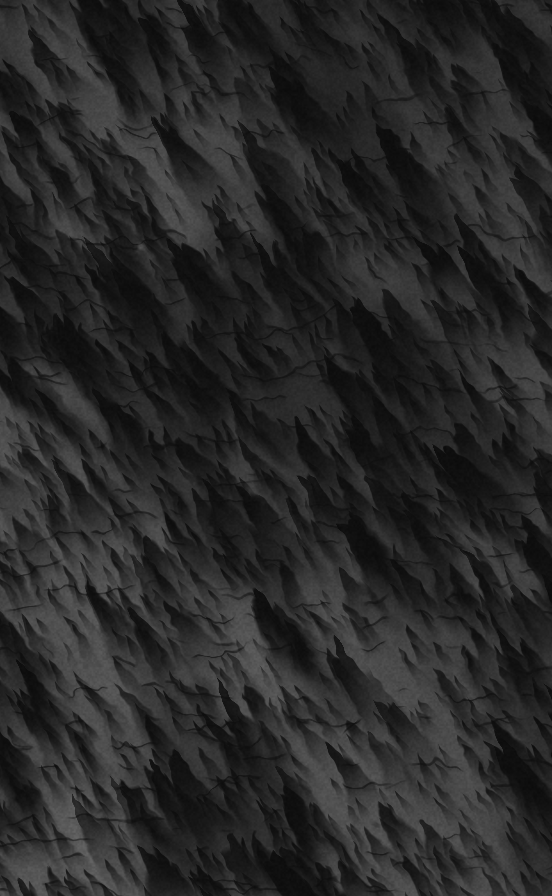
Give the GLSL for this texture, as a Shadertoy shader.

```glsl
// Dark wind-blown streaks on dusty grey ground: each has a sharp, toothed tip
// at the upper left and fades out downwind. Jittered grids of plumes in several
// sizes lie over soft dark bands, with short wavy ledges, pale pits and grain.

const vec2 WIND = vec2(0.552, -0.834);   // downwind direction
const float SHADOW = 0.054;              // darkest grey
const float GROUND = 0.283;              // mean grey of bare ground

float hash(vec2 p) {
    vec3 q = fract(p.xyx * 0.1031);
    q += dot(q, q.yzx + 33.33);
    return fract((q.x + q.y) * q.z);
}

float noise(vec2 p) {
    vec2 i = floor(p), f = fract(p);
    f = f * f * (3.0 - 2.0 * f);
    return mix(mix(hash(i), hash(i + vec2(1, 0)), f.x),
               mix(hash(i + vec2(0, 1)), hash(i + vec2(1, 1)), f.x), f.y);
}

float fbm(vec2 p) {
    float sum = 0.0, amp = 0.53;
    for (int i = 0; i < 4; i++) {
        sum += amp * noise(p);
        p = p * 2.03 + 17.3;
        amp *= 0.5;
    }
    return sum;
}

// Random triangular teeth along a line
float teeth(float x, float seed) {
    float peak = 1.0 - abs(2.0 * fract(x) - 1.0);
    return peak * hash(vec2(floor(x), seed));
}

// One plume: v is across the wind, u downwind from the tip, in cell units
float plume(float v, float u, float tooth, float edge) {
    float inside = u - 3.2 * pow(abs(v), 1.35) + tooth;
    float tail = max(u, 0.0);
    float fade = min(1.45 * exp(-1.4 * tail), 1.0) * (1.0 - smoothstep(0.8, 2.0, tail));
    return smoothstep(0.0, edge + 0.42 * tail, inside) * fade;
}

// Light left after a layer of plumes; w is (across, downwind)
float plumeLayer(vec2 w, vec2 cell, float density, float strength, float seed) {
    vec2 g = w / cell, home = floor(g);
    float toothSize = 0.32 * smoothstep(0.02, 0.12, cell.x);
    float light = 1.0;
    for (int j = -2; j <= 0; j++) {
        for (int i = -1; i <= 1; i++) {
            vec2 id = home + vec2(i, j);
            vec2 key = id + seed;
            if (hash(key + 5.7) > density) continue;
            vec2 tip = id + vec2(0.2 + 0.6 * hash(key), 0.35 + 0.65 * hash(key + 41.3));
            vec2 d = g - tip;
            float tooth = toothSize * teeth(w.x * 40.0 + seed, id.y + seed);
            float dark = plume(d.x, d.y, tooth, 0.005 / cell.y);
            light *= 1.0 - strength * (0.65 + 0.35 * hash(key + 77.1)) * dark;
        }
    }
    return light;
}

// Short, wavy ledges with a soft shade on their lower side
float ledges(vec2 p, float rows, float seed) {
    float y = (p.y + 0.03 * p.x) * rows + 2.2 * fbm(p * vec2(8.0, 5.0) + seed);
    float row = floor(y);
    float d = (fract(y) - 0.3 - 0.4 * hash(vec2(row, seed))) / rows;
    float broken = smoothstep(0.6, 0.8, noise(vec2(p.x * 22.0, row * 3.7 + seed)));
    float line = 1.0 - smoothstep(0.0006, 0.0036, abs(d));
    float shade = d < 0.0 ? 0.5 * exp(d / 0.008) : 0.0;
    return broken * max(line, shade);
}

// Sparse pale pits with a mottled floor
float pits(vec2 p) {
    vec2 g = p / 0.45, id = floor(g);
    vec2 centre = 0.25 + 0.5 * vec2(hash(id + 3.1), hash(id + 8.6));
    float radius = 0.03 + 0.05 * hash(id + 12.4);
    float spot = 1.0 - smoothstep(0.3 * radius, radius, length(fract(g) - centre));
    return step(0.65, hash(id + 20.9)) * spot * noise(p * 150.0);
}

void mainImage(out vec4 fragColor, in vec2 fragCoord) {
    vec2 p = fragCoord / iResolution.x;

    // Wind-aligned frame, warped a little so no two streaks agree
    vec2 warp = vec2(noise(p * 15.0), noise(p * 15.0 + 31.0)) - 0.5;
    vec2 rough = vec2(noise(p * 75.0 + 9.0), noise(p * 75.0 + 53.0)) - 0.5;
    vec2 q = p + 0.018 * warp + 0.006 * rough;
    vec2 w = vec2(dot(q, vec2(-WIND.y, WIND.x)), dot(q, WIND));

    // Bare ground, paler to the lower left, and soft dark bands along the wind
    float ground = GROUND + 0.14 * (fbm(w * vec2(6.0, 2.4) + 4.0) - 0.5);
    ground -= 0.07 * (p.x - 0.5) + 0.06 * (p.y - 0.8);
    float band = smoothstep(0.36, 0.66, fbm(w * vec2(8.5, 3.2) + 23.0));

    // Plumes from large to small, darker within the bands
    float depth = 0.76 + 0.24 * band;
    float light = 1.0 - 0.45 * band;
    light *= plumeLayer(w, vec2(0.12, 0.16), 0.6, depth, 11.0);
    light *= plumeLayer(w + 0.37, vec2(0.088, 0.125), 0.5, depth, 203.0);
    light *= plumeLayer(w, vec2(0.06, 0.095), 0.42, 0.95 * depth, 37.0);
    light *= plumeLayer(w, vec2(0.036, 0.06), 0.4, 0.95 * depth, 73.0);
    light *= plumeLayer(w, vec2(0.024, 0.042), 0.36, 0.92 * depth, 129.0);

    // Ledges
    light *= 1.0 - 0.55 * ledges(p + 0.008 * rough, 16.0, 2.0);
    light *= 1.0 - 0.5 * ledges(p + 0.005 * rough, 24.0, 61.0);

    // Separate the lit ground from the shaded
    light = mix(light, smoothstep(0.0, 0.95, light), 0.65);
    float grey = SHADOW + (ground - SHADOW) * light;
    grey += 0.13 * pits(p);

    // Fine grain, stronger on lit ground
    float grain = noise(p * 310.0) + 0.6 * noise(p * 170.0 + 7.0) - 0.8;
    grey += grain * (0.012 + 0.1 * grey);

    fragColor = vec4(vec3(clamp(grey, 0.0, 1.0)), 1.0);
}
```
